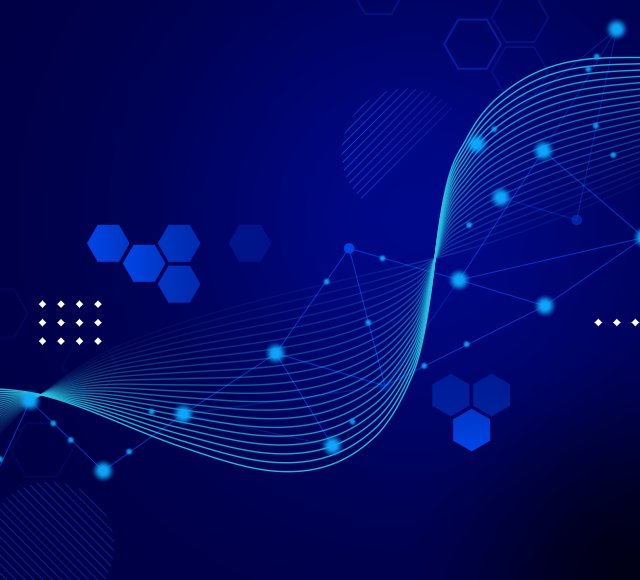
This background is drawn by a WebGL 2 fragment shader. Its source:

```glsl
#version 300 es
precision highp float;
// Deep blue technology backdrop: a twisted ribbon of fine lines, a glowing network, hexagons and hatched discs.

#define CANVAS_HEIGHT 6.96
#define RIBBON_LINES 21
#define RIBBON_WIDTH 0.0085
#define LINK_WIDTH 0.006
#define HEX_APOTHEM 0.222
#define HATCH_STEP 0.109
#define DOT_STEP 0.222
#define CYAN vec3(0.15, 0.76, 0.88)
#define AZURE vec3(0.06, 0.67, 1.0)
#define BLUE vec3(0.0, 0.28, 0.92)

uniform vec2 u_resolution;
out vec4 fragColor;

float pixel; // size of one pixel in canvas units

// Ribbon edges as knots: x, y, slope
const vec3 BRIGHT_EDGE[10] = vec3[](
  vec3(0, 4.67, .05), vec3(.5, 4.74, .25), vec3(2.2, 5.37, .33), vec3(3.45, 5.66, 0), vec3(4.5, 5.24, -.95),
  vec3(4.95, 4.5, -2.4), vec3(5.22, 3.1, -9), vec3(5.6, 1.66, -1.9), vec3(6.1, 1.07, -.75), vec3(7.68, .69, 0));
const vec3 FAINT_EDGE[5] = vec3[](
  vec3(0, 5.2, -1), vec3(.5, 4.73, -.8), vec3(1.5, 4.12, -.4), vec3(5.22, 3.1, -.25), vec3(7.68, 2.2, -.45));

// Network: the first 12 nodes glow, the next 3 are plain discs
const vec2 NODES[16] = vec2[](
  vec2(7.4, .35), vec2(5.72, 1.73), vec2(6.52, 1.81), vec2(6.01, 2.37), vec2(5.51, 3.36), vec2(6.54, 3.67),
  vec2(3.31, 4.24), vec2(2.2, 4.97), vec2(3.99, 5.35), vec2(1.24, 5.65), vec2(.36, 4.81), vec2(7.73, 2.85),
  vec2(4.19, 2.98), vec2(6.92, 2.64), vec2(4.62, 4.63), vec2(-.05, 5.7));
const ivec2 LINKS[22] = ivec2[](
  ivec2(6, 12), ivec2(12, 4), ivec2(4, 5), ivec2(12, 14), ivec2(6, 14), ivec2(6, 8), ivec2(6, 7), ivec2(7, 9),
  ivec2(9, 10), ivec2(10, 15), ivec2(7, 8), ivec2(7, 14), ivec2(4, 11), ivec2(5, 11), ivec2(2, 11), ivec2(5, 14),
  ivec2(4, 2), ivec2(3, 13), ivec2(13, 0), ivec2(1, 0), ivec2(14, 4), ivec2(2, 0));
const vec2 BEADS[17] = vec2[](
  vec2(5.93, 1.55), vec2(7.16, .68), vec2(7.06, .83), vec2(7.15, 1.51), vec2(7.36, 1.86), vec2(5.63, 2.7),
  vec2(4.59, 3.1), vec2(3.92, 3.38), vec2(4.42, 3.87), vec2(5.09, 4.39), vec2(5.6, 4.13), vec2(4.23, 5.06),
  vec2(1.82, 4.94), vec2(1.55, 5.42), vec2(.85, 5.28), vec2(.64, 5.08), vec2(0, 5.51));

// Hexagons: x, y, apothem or upright flag, strength
const vec4 OUTLINES[7] = vec4[](
  vec4(5.67, .53, .295, .42), vec4(6.24, .21, .295, .22), vec4(6.24, .86, .295, .2), vec4(4.54, -.1, .27, .24),
  vec4(0, 3.76, .29, .1), vec4(1.08, 4.4, .29, .08), vec4(.5, 5.4, .32, .1));
const vec4 TILES[8] = vec4[](
  vec4(1.3, 2.92, 0, .95), vec4(1.73, 3.16, 0, .95), vec4(2.15, 2.92, 0, .72), vec4(2.15, 3.41, 0, .72),
  vec4(3, 2.92, 0, .25), vec4(5.41, 4.74, 1, .42), vec4(5.9, 4.74, 1, .42), vec4(5.66, 5.16, 1, .95));

float cover(float d) { return clamp(0.5 - d / pixel, 0.0, 1.0); }

float hexagon(vec2 p, float apothem) {
  p = abs(p);
  return max(p.y, p.x * 0.866 + p.y * 0.5) - apothem;
}

float segment(vec2 p, vec2 a, vec2 b) {
  vec2 ab = b - a;
  return length(p - a - ab * clamp(dot(p - a, ab) / dot(ab, ab), 0.0, 1.0));
}

// Cubic between two knots: height and slope at x
vec2 cubic(vec3 a, vec3 b, float x) {
  float h = b.x - a.x, rise = b.y - a.y, t = clamp((x - a.x) / h, 0.0, 1.0);
  float u = a.z * h - rise, v = rise - b.z * h, bend = mix(u, v, t);
  return vec2(a.y + rise * t + t * (1.0 - t) * bend,
              (rise + (1.0 - 2.0 * t) * bend + t * (1.0 - t) * (v - u)) / h);
}

// Diagonal strokes clipped to a disc; across is the coordinate normal to them
float hatch(float across, float disc) {
  float d = abs(fract(across / HATCH_STEP) - 0.5) * HATCH_STEP * 0.707;
  return cover(d - LINK_WIDTH) * cover(disc);
}

float diamonds(vec2 p, vec2 count) {
  vec2 cell = clamp(round(p / DOT_STEP), vec2(0), count - 1.0);
  vec2 q = abs(p - cell * DOT_STEP);
  return cover((q.x + q.y - 0.045) * 0.707);
}

void main() {
  pixel = CANVAS_HEIGHT / u_resolution.y;
  vec2 p = gl_FragCoord.xy * pixel;
  p.y = CANVAS_HEIGHT - p.y; // y runs downward from the top edge

  // Backdrop glow and dark lower right corner
  vec2 away = (p - vec2(5.0, 2.6)) / 2.9;
  vec3 color = mix(vec3(0, 0, 0.27), vec3(0, 0.03, 0.53), exp(-dot(away, away)));
  color *= mix(0.3, 1.0, smoothstep(0.0, 3.0, distance(p, vec2(7.68, CANVAS_HEIGHT))));

  // Hexagons
  for (int i = 0; i < 7; i++) {
    vec4 o = OUTLINES[i];
    color = mix(color, BLUE, o.w * cover(abs(hexagon(p - o.xy, o.z)) - 0.011));
  }
  for (int i = 0; i < 8; i++) {
    vec4 tile = TILES[i];
    vec2 q = p - tile.xy;
    float shade = tile.w * (0.9 + 0.5 * (tile.z > 0.5 ? q.y : -q.x));
    color = mix(color, BLUE, shade * cover(hexagon(tile.z > 0.5 ? q.yx : q, HEX_APOTHEM)));
  }

  // Hatched discs
  vec2 q = p - vec2(4.87, 1.83);
  float upper = hatch(q.x + q.y + 0.04, max(length(q) - 0.77, q.x + q.y - 0.1));
  color = mix(color, BLUE, upper * clamp(0.55 - 0.45 * q.x, 0.0, 1.0));
  q = p - vec2(0.6, 6.55);
  color = mix(color, BLUE, 0.5 * hatch(q.x - q.y, length(q) - 0.77));

  // Network links
  for (int i = 0; i < 22; i++) {
    float d = segment(p, NODES[LINKS[i].x], NODES[LINKS[i].y]);
    color = mix(color, BLUE, (i < 10 || i > 11 && i < 17 ? 0.75 : 0.4) * cover(d - LINK_WIDTH));
  }

  // Ribbon: lines blended between its two edges
  vec2 bright = vec2(0), faint = vec2(0);
  for (int i = 0; i < 9; i++) if (p.x >= BRIGHT_EDGE[i].x) bright = cubic(BRIGHT_EDGE[i], BRIGHT_EDGE[i + 1], p.x);
  for (int i = 0; i < 4; i++) if (p.x >= FAINT_EDGE[i].x) faint = cubic(FAINT_EDGE[i], FAINT_EDGE[i + 1], p.x);
  float pinch = 0.2 * exp(-1.6 * abs(p.x - 5.2));
  for (int i = RIBBON_LINES - 1; i >= 0; i--) {
    float t = float(i) / float(RIBBON_LINES - 1);
    vec2 line = mix(bright, faint, t);
    float d = abs(p.y - line.x) / sqrt(1.0 + line.y * line.y);
    float alpha = 0.06 + pinch + (0.88 - pinch) * pow(1.0 - t, 1.2);
    color = mix(color, CYAN, alpha * cover(d - RIBBON_WIDTH));
  }

  // Glowing nodes, plain discs and beads
  for (int i = 0; i < 15; i++) {
    float d = distance(p, NODES[i]);
    if (i < 12) color = mix(color, AZURE, 0.95 * (1.0 - smoothstep(0.035, 0.15, d)));
    else color = mix(color, BLUE, (i == 12 ? 0.9 : i == 13 ? 0.45 : 0.25) * cover(d - 0.063));
  }
  for (int i = 0; i < 17; i++)
    color = mix(color, AZURE, 0.85 * (1.0 - smoothstep(0.01, 0.055, distance(p, BEADS[i]))));

  // White diamond grids
  float dots = max(diamonds(p - vec2(0.51, 3.65), vec2(4, 3)), diamonds(p - vec2(7.18, 3.87), vec2(3, 1)));
  fragColor = vec4(mix(color, vec3(1), dots), 1);
}
```
